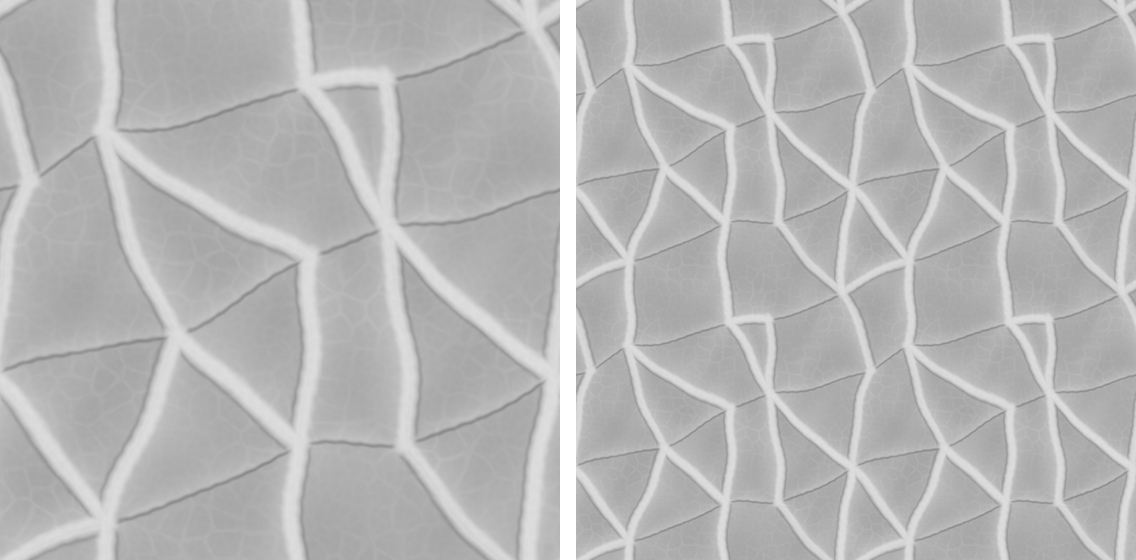
Left, the tile; right, the same tile 2 across and 2 down.
A Shadertoy shader for this texture:

```glsl
const float TAU = 6.2831853;

vec2 hash2(vec2 id) {
    vec2 k = vec2(dot(id, vec2(127.1, 311.7)), dot(id, vec2(269.5, 183.3)));
    return fract(sin(k + 4.7) * 43758.545);
}

float bell(float x) { return exp(-x * x); }

// Wrapping cellular noise: gap between the two nearest centres
float cellGap(vec2 p, float count) {
    p *= count;
    vec2 base = floor(p);
    float first = 9.0, second = 9.0;
    for (int y = -1; y <= 1; y++)
    for (int x = -1; x <= 1; x++) {
        vec2 id = base + vec2(x, y);
        float d = length(id + 0.1 + 0.8 * hash2(mod(id, count) + 31.0) - p);
        second = min(second, max(first, d));
        first = min(first, d);
    }
    return second - first;
}

// Lattice of 4 by 3 nodes, sheared by one row per canvas width
vec2 wrapNode(vec2 id) {
    return vec2(mod(id.x, 4.0), mod(id.y + floor(id.x / 4.0), 3.0));
}

vec2 nodePoint(vec2 id) {
    vec2 q = id + vec2(0.62, 0.26) * (hash2(wrapNode(id)) - 0.5);
    return vec2(q.x / 4.0, (q.y + q.x / 4.0) / 3.0);
}

// One border from a to b; x: ridge core, y: soft halo, z: dark crease
vec3 border(vec2 p, vec2 a, vec2 b, float thin, float flip, float vary) {
    vec2 along = b - a;
    float t = clamp(dot(p - a, along) / dot(along, along), 0.0, 1.0);
    float d = length(p - a - t * along);
    float side = flip * dot(p - a, normalize(vec2(-along.y, along.x)));
    float ends = smoothstep(0.0, 0.06, t) * smoothstep(1.0, 0.94, t);

    // Ridge with a sharp shaded side, a soft side and a faint groove
    float core = smoothstep(0.018 + 0.004 * vary, 0.005, d) * (0.82 + 0.18 * vary);
    core *= 1.0 - 0.25 * (1.0 - vary) * bell((side + 0.003) / 0.003);
    float soft = smoothstep(-0.014, 0.014, side);
    float halo = exp(-d / mix(0.013, 0.034, soft));
    float crease = 0.6 * bell((d - 0.020) / 0.004) * smoothstep(0.0, -0.012, side);

    // Thin crease, lit along its upper side
    float upper = smoothstep(-0.007, 0.005, side);
    float thinHalo = exp(-d / 0.024) * mix(0.15, 0.75, upper);
    float thinCrease = bell((side + 0.004) / 0.004) * smoothstep(0.012, 0.006, d);
    return mix(vec3(core, halo, crease * ends), vec3(0.0, thinHalo, thinCrease * ends), thin);
}

vec3 network(vec2 p) {
    vec2 base = floor(vec2(4.0 * p.x, 3.0 * p.y - p.x) + 0.5);
    vec3 result = vec3(0.0);
    for (int y = -2; y <= 2; y++)
    for (int x = -2; x <= 2; x++) {
        vec2 id = base + vec2(x, y);
        vec2 pick = hash2(wrapNode(id) + 53.0);
        vec2 vary = hash2(wrapNode(id) + 71.0);
        vec2 node = nodePoint(id);

        // Shallow rising line, steep divider, falling diagonal
        float thin = step(0.2, vary.x);
        result = max(result, border(p, node, nodePoint(id + vec2(1, 0)), thin, 1.0, vary.y));
        if (pick.x > 0.36)
            result = max(result, border(p, node, nodePoint(id - vec2(0, 1)), 0.0,
                                        pick.y > 0.5 ? 1.0 : -1.0, vary.x));
        if (pick.x < 0.64)
            result = max(result, border(p, node, nodePoint(id + vec2(1, -1)), 0.0, 1.0, vary.y));
        result.x = max(result.x, 0.85 * smoothstep(0.027, 0.008, length(p - node)));
    }
    return result;
}

void mainImage(out vec4 fragColor, in vec2 fragCoord) {
    vec2 uv = fragCoord / iResolution.xy;

    // Gentle bends and a slight roughness of the borders
    vec2 bent = uv + 0.012 * sin(TAU * (2.0 * uv.yx + vec2(0.1, 0.6)));
    bent += 0.003 * sin(TAU * (5.0 * uv.yx + vec2(1.0, -2.0) * uv + 0.3));
    bent += 0.0007 * sin(TAU * (31.0 * uv.yx + 13.0 * uv));
    vec3 lines = network(bent);

    // Faint web of veins, stronger in some patches
    vec2 web = uv + 0.006 * sin(TAU * (7.0 * uv.yx + vec2(3.0, 4.0) * uv));
    float patches = 0.55 + 0.45 * sin(TAU * (2.0 * uv.x + uv.y)) * sin(TAU * (3.0 * uv.y - uv.x));
    float veins = smoothstep(0.26, 0.0, cellGap(web, 21.0)) * patches;
    float specks = smoothstep(0.5, 0.0, cellGap(web + 0.37, 47.0)) - 0.4;

    // Broad clouding of the surface
    float cloud = sin(TAU * (3.0 * uv.x + uv.y) + 2.0 * sin(TAU * 2.0 * uv.y))
                + sin(TAU * (4.0 * uv.y - 2.0 * uv.x) + 2.0 * sin(TAU * 3.0 * uv.x));

    float grey = 0.664 + 0.009 * cloud + 0.024 * veins + 0.008 * specks;
    grey += 0.115 * lines.y;
    grey -= 0.13 * lines.z * (1.0 - lines.x);
    grey = mix(grey, 0.868 + 0.01 * specks, 0.94 * lines.x);
    fragColor = vec4(vec3(grey), 1.0);
}
```
